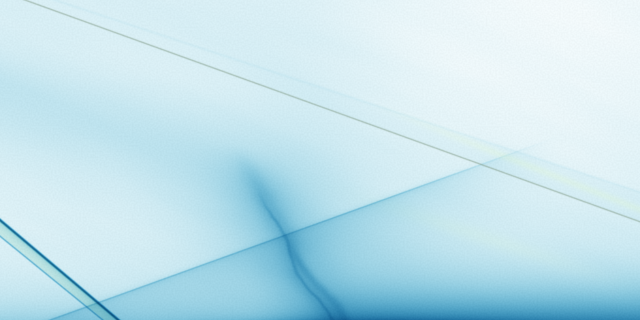
Write a WebGL 2 fragment shader that draws this background.

```glsl
#version 300 es
precision highp float;
uniform vec2 u_resolution;
out vec4 fragColor;

#define ABSORB vec3(1.0, 0.385, 0.215)
#define PAPER vec3(0.985, 0.99, 0.99)
#define OLIVE vec3(0.56, 0.66, 0.60)
#define HAIR 0.0016
#define SMOKE_INK 0.42
#define FLOOR_INK 1.25
#define GRAIN 0.022

float hash(vec2 p) {
    p = fract(p * vec2(0.1031, 0.1137));
    p += dot(p, p.yx + 33.33);
    return fract((p.x + p.y) * p.x * 17.0);
}

vec2 gradient(vec2 cell) {
    float a = 6.2832 * hash(cell);
    return vec2(cos(a), sin(a));
}

float gradientNoise(vec2 p) {
    vec2 i = floor(p), f = p - i;
    vec2 u = f * f * f * (f * (f * 6.0 - 15.0) + 10.0);
    vec2 e = vec2(1.0, 0.0);
    float low = mix(dot(gradient(i), f), dot(gradient(i + e), f - e), u.x);
    float high = mix(dot(gradient(i + e.yx), f - e.yx), dot(gradient(i + 1.0), f - 1.0), u.x);
    return mix(low, high, u.y);
}

float fbm(vec2 p) {
    float sum = 0.0, amp = 0.6;
    for (int i = 0; i < 4; i++) {
        sum += amp * gradientNoise(p);
        p = p * 2.03 + 7.1;
        amp *= 0.5;
    }
    return sum;
}

float bell(float d, float width) {
    d /= width;
    return exp(-d * d);
}

// Signed distance to the line a-b, positive above it when b lies to the right
float lineDist(vec2 p, vec2 a, vec2 b) {
    vec2 n = normalize(vec2(a.y - b.y, b.x - a.x));
    return dot(p - a, n);
}

// Soft wash: pale at the upper right, bluer in a slanted smear at the left
float washInk(vec2 p) {
    float ink = 0.045 + 0.10 * smoothstep(0.1, 1.0, distance(p, vec2(1.75, 1.05)));
    float smear = lineDist(p, vec2(0.0, 0.70), vec2(0.80, 0.44));
    ink += 0.13 * bell(smear, 0.13) * smoothstep(1.2, 0.5, p.x);
    ink += 0.05 * fbm(vec2(p.x + p.y * 0.8, p.y * 3.0 + p.x) * 1.6);
    return ink;
}

// Dense blue pool along the bottom, strongest at the right
float floorInk(vec2 p) {
    float right = smoothstep(0.75, 1.25, p.x);
    float ink = mix(0.36, FLOOR_INK, right) * exp(-p.y / 0.065);
    ink += 0.24 * right * exp(-p.y / 0.14);
    return ink + 0.5 * bell(p.x - 1.2, 0.4) * exp(-p.y / 0.012);
}

// Rising wisp: wide halo, smoky core and two thin strands
float smokeInk(vec2 p) {
    float spine = 0.78 + 0.57 * (0.466 - p.y) - 0.03 * bell(p.y - 0.15, 0.08);
    float d = p.x - spine + 0.022 * fbm(p * 7.0);
    float rise = smoothstep(0.56, 0.36, p.y);
    float ink = 0.20 * bell(length((p - vec2(0.88, 0.27)) * vec2(1.0, 0.85)), 0.28);
    ink += rise * SMOKE_INK * (0.6 * bell(d, 0.11) + 0.7 * bell(d, 0.038));
    ink += rise * 0.30 * bell(d + 0.006, 0.007) * smoothstep(0.42, 0.30, p.y);
    float strand = d - 0.035 * smoothstep(0.26, 0.10, p.y);
    return ink + 0.28 * bell(strand, 0.016) * smoothstep(0.29, 0.18, p.y);
}

void main() {
    vec2 p = gl_FragCoord.xy / u_resolution.y;
    float px = 1.0 / u_resolution.y;
    float hair = HAIR + 0.4 * px;
    float ink = washInk(p) + floorInk(p) + smokeInk(p);

    // Rising edge with a tinted plane beneath
    float edge = lineDist(p, vec2(0.156, 0.0), vec2(1.484, 0.479));
    float fade = smoothstep(1.78, 1.1, p.x);
    float below = smoothstep(px, -px, edge);
    ink += below * fade * (0.08 + 0.16 * exp(min(edge, 0.0) / 0.09));
    ink += fade * (0.30 * bell(edge, hair) + 0.06 * bell(edge, 0.012));

    // Falling rays and the faint veil between them
    float ray = lineDist(p, vec2(0.078, 1.0), vec2(2.0, 0.307));
    float veil = lineDist(p, vec2(0.14, 1.01), vec2(2.0, 0.40));
    float between = smoothstep(-px, px, ray) * smoothstep(px, -px, veil);
    ink += 0.035 * between * smoothstep(0.3, 1.7, p.x) + 0.04 * bell(veil, hair * 1.5);

    // Dark corner band
    float band = lineDist(p, vec2(0.0, 0.3125), vec2(0.37, 0.0));
    float inner = lineDist(p, vec2(0.0, 0.266), vec2(0.326, 0.0));
    float inBand = smoothstep(px, -px, band) * smoothstep(-px, px, inner);
    ink += inBand * (0.10 + 0.30 * exp(min(band, 0.0) / 0.012));
    ink += 2.0 * bell(band, 0.0025 + 0.4 * px) + 0.65 * bell(inner + 0.003, hair);

    vec3 color = PAPER * exp(-max(ink, 0.0) * ABSORB);
    color = mix(color, OLIVE, 0.55 * bell(ray, hair));

    // Warm traces, then fine grain
    float warm = bell(lineDist(p, vec2(1.2, 0.66), vec2(2.0, 0.345)), 0.012) * smoothstep(1.1, 1.65, p.x);
    warm += 0.5 * bell(lineDist(p, vec2(1.2, 0.36), vec2(1.85, 0.15)), 0.025) * bell(p.x - 1.5, 0.3);
    color += vec3(0.015, 0.012, -0.04) * warm + vec3(0.01, 0.01, -0.04) * inBand;
    color += GRAIN * gradientNoise(p * 170.0);
    fragColor = vec4(clamp(color, 0.0, 1.0), 1.0);
}
```
